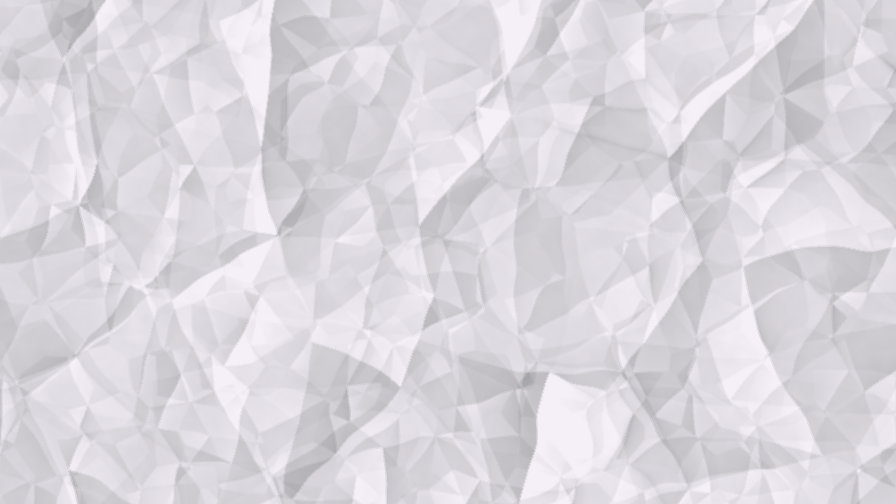
A WebGL 2 fragment shader for this texture:

```glsl
#version 300 es
precision highp float;
// Crumpled white paper under soft side light.
// Layers of warped Voronoi cells are split into flat facets by their two nearest
// seeds; each facet is shaded by its tilt, and some borders get thin crease lines.

uniform vec2 u_resolution;
out vec4 fragColor;

const vec3 SHADOW_COLOR = vec3(0.77, 0.76, 0.78);
const vec3 LIGHT_COLOR = vec3(0.93, 0.91, 0.94);
const vec2 LIGHT_DIR = vec2(0.91, -0.41);
const float BASE_TONE = 0.57;       // 0 = shadow colour, 1 = light colour
const int LAYERS = 3;
const float CELL_SCALE = 2.7;       // cells per canvas height, largest layer
const float SCALE_STEP = 1.9;
const float FACET_CONTRAST = 0.78;
const float CONTRAST_STEP = 0.72;
const float FACET_FADE = 0.2;       // reach of the shading from a fold, in cells
const float CREASE_WIDTH = 0.005;
const float CREASE_DARK = 0.75;
const float CREASE_BRIGHT = 0.35;
const float WARP_LARGE = 0.07;
const float WARP_SMALL = 0.014;
const float MOTTLE = 0.09;
const float SOFTNESS = 0.003;       // blur of the edges

float hash(vec2 p) {
    return fract(sin(dot(p, vec2(127.1, 311.7))) * 43758.5453);
}

vec2 hash2(vec2 p) {
    return vec2(hash(p), hash(p + 57.3));
}

float noise(vec2 p) {
    vec2 i = floor(p), f = fract(p);
    f = f * f * (3.0 - 2.0 * f);
    return mix(mix(hash(i), hash(i + vec2(1, 0)), f.x),
               mix(hash(i + vec2(0, 1)), hash(i + vec2(1, 1)), f.x), f.y);
}

vec2 noise2(vec2 p) {
    return vec2(noise(p), noise(p + 31.7)) - 0.5;
}

// Tone offset of one layer of folded facets.
float facets(vec2 q, vec2 light, float scale, float creaseGate) {
    vec2 cell = floor(q);
    vec2 near1 = vec2(0), near2 = vec2(0), id1 = vec2(0), id2 = vec2(0);
    float d1 = 1e3, d2 = 1e3;
    for (int y = -2; y <= 2; y++) {
        for (int x = -2; x <= 2; x++) {
            vec2 id = cell + vec2(x, y);
            vec2 seed = id + 0.05 + 0.9 * hash2(id);
            float d = dot(seed - q, seed - q);
            if (d < d1) {
                d2 = d1; near2 = near1; id2 = id1;
                d1 = d; near1 = seed; id1 = id;
            } else if (d < d2) {
                d2 = d; near2 = seed; id2 = id;
            }
        }
    }
    vec2 across = near1 - near2;
    float gap = max(length(across), 1e-3);
    float border = (d2 - d1) / (2.0 * gap);

    // Both sides of a fold share its direction but differ in steepness.
    float pairHash = hash(id1 + id2 + 11.3);
    float fold = pairHash < 0.5 ? -1.0 : 1.0;
    float slope = fold * mix(0.25, 1.0, hash(id1 * 1.7 + id2 * 2.3));
    float fade = mix(0.38, 1.0, exp(-border / FACET_FADE));
    float tone = -dot(across / gap, light) * slope * fade;

    // Valleys get dark lines, ridges bright ones.
    float line = exp(-border / (scale * CREASE_WIDTH));
    line *= creaseGate * smoothstep(0.2, 0.9, abs(2.0 * pairHash - 1.0));
    return tone - line * (fold > 0.0 ? CREASE_DARK : -CREASE_BRIGHT);
}

float paperTone(vec2 p) {
    float tone = BASE_TONE + 0.3 * (noise(p * 2.3 + 4.1) - 0.5);
    tone += 0.12 * (0.5 - p.y);
    float creaseGate = smoothstep(0.4, 0.8, noise(p * 6.0 + 19.0));
    vec2 warped = p + WARP_LARGE * noise2(p * 4.0) + WARP_SMALL * noise2(p * 17.0);

    float scale = CELL_SCALE, contrast = FACET_CONTRAST;
    for (int i = 0; i < LAYERS; i++) {
        float angle = 0.5 + 1.1 * float(i);
        mat2 turn = mat2(cos(angle), sin(angle), -sin(angle), cos(angle));
        vec2 q = turn * warped * scale + 13.7 * float(i + 1);
        float strength = 0.65 + 0.7 * noise(p * scale * 1.3 + 7.0 * float(i));
        tone += contrast * strength * facets(q, turn * LIGHT_DIR, scale, creaseGate);
        scale *= SCALE_STEP;
        contrast *= CONTRAST_STEP;
    }
    // Faint paper surface
    tone += MOTTLE * (noise(p * 38.0) + 0.6 * noise(p * 90.0) - 0.8);
    return clamp(tone, -0.9, 1.2);
}

void main() {
    vec2 p = gl_FragCoord.xy / u_resolution.y;
    float spread = max(SOFTNESS, 1.0 / u_resolution.y);
    float tone = 0.0;
    for (int i = 0; i < 4; i++) {
        vec2 corner = vec2(i % 2, i / 2) - 0.5;
        vec2 offset = mat2(0.9, 0.44, -0.44, 0.9) * corner * spread;
        tone += 0.25 * paperTone(p + offset);
    }
    fragColor = vec4(mix(SHADOW_COLOR, LIGHT_COLOR, tone), 1.0);
}
```
